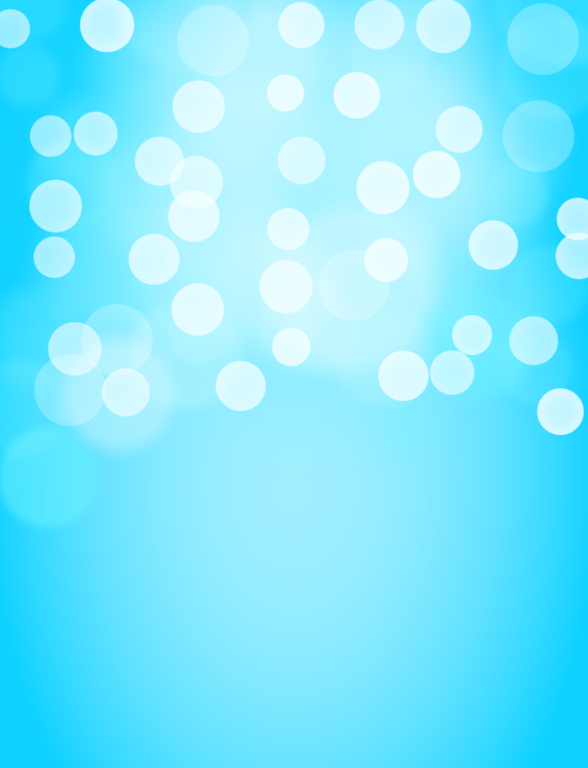
This background is drawn by a Shadertoy shader. Its source:

```glsl
// Draws a bright cyan backdrop with an arch of soft glows and pale bokeh discs.

const vec3 DEEP_CYAN = vec3(0.06, 0.82, 1.0);
const vec3 PALE_CYAN = vec3(0.63, 0.935, 1.0);
const vec3 AQUA = vec3(0.43, 0.95, 1.0);
const vec3 ICE = vec3(0.86, 0.98, 1.0);
const vec3 WHITE = vec3(0.97, 1.0, 1.0);

float hash(float n, float seed) {
    return fract(sin(n * 127.1 + seed * 311.7) * 43758.5);
}

// Round mask whose rim fades over the given width.
float disc(vec2 p, vec2 center, float radius, float fade) {
    return 1.0 - smoothstep(radius - fade, radius, length(p - center));
}

vec3 addGlow(vec3 base, vec2 p, vec2 center, float radius, float softness, vec3 tint, float alpha) {
    return mix(base, tint, alpha * disc(p, center, radius, radius * softness));
}

// Jittered grid cell, bent so the lower boundary forms an arch.
vec2 archPoint(int index, int columns, int rows, float aspect, float seed) {
    float n = float(index);
    float column = float(index % columns);
    float row = float(index / columns);
    float x = (column + mix(0.1, 0.9, hash(n, seed))) / float(columns);
    float side = 2.0 * x - 1.0;
    float lowest = 0.48 - 0.1 * side * side;
    float height = (row + mix(0.15, 0.85, hash(n, seed + 1.0))) / float(rows);
    return vec2(x * aspect, mix(lowest, 1.0, height));
}

// Broad plateau of light that falls off quickly near the borders.
vec3 backdrop(vec2 p, float aspect) {
    vec2 offset = (p - vec2(0.5 * aspect, 0.39)) / vec2(0.52 * aspect, 0.62);
    return mix(PALE_CYAN, DEEP_CYAN, min(dot(offset, offset), 1.0));
}

// Broad light masses that shape the arch.
vec3 broadGlows(vec3 color, vec2 p, float aspect) {
    vec2 q = vec2(p.x - 0.5 * aspect, p.y);
    color = addGlow(color, q, vec2(0.0, 0.76), 0.42, 0.75, AQUA, 0.45);
    color = addGlow(color, q, vec2(-0.05, 0.92), 0.23, 0.85, ICE, 0.70);
    color = addGlow(color, q, vec2(0.16, 0.93), 0.18, 0.85, ICE, 0.50);
    color = addGlow(color, q, vec2(-0.09, 0.73), 0.21, 0.80, ICE, 0.55);
    color = addGlow(color, q, vec2(0.17, 0.77), 0.20, 0.80, ICE, 0.60);
    color = addGlow(color, q, vec2(0.08, 0.625), 0.135, 0.40, ICE, 0.60);
    color = addGlow(color, q, vec2(-0.03, 0.62), 0.110, 0.60, ICE, 0.40);
    color = addGlow(color, q, vec2(0.24, 0.55), 0.085, 0.35, AQUA, 0.45);
    color = addGlow(color, q, vec2(-0.14, 0.54), 0.085, 0.30, ICE, 0.30);
    color = addGlow(color, q, vec2(-0.23, 0.487), 0.092, 0.40, ICE, 0.45);
    color = addGlow(color, q, vec2(-0.32, 0.378), 0.074, 0.25, AQUA, 0.50);
    color = addGlow(color, q, vec2(0.14, 0.44), 0.080, 1.00, AQUA, 0.20);
    return color;
}

// Overlapping translucent glows, whiter toward the middle.
vec3 scatteredGlows(vec3 color, vec2 p, float aspect) {
    for (int i = 0; i < 35; i++) {
        float n = float(i);
        vec2 center = archPoint(i, 5, 7, aspect, 3.0);
        center.y += 0.04;
        float side = 2.0 * center.x / aspect - 1.0;
        float middle = exp(-2.0 * side * side);
        float radius = mix(0.05, 0.105, hash(n, 6.0));
        float softness = mix(0.2, 0.8, hash(n, 7.0));
        vec3 tint = mix(AQUA, ICE, middle);
        color = addGlow(color, p, center, radius, softness, tint, mix(0.15, 0.32, hash(n, 8.0)));
    }
    return color;
}

// Crisp bokeh discs; the occasional large one is fainter.
vec3 bokehDiscs(vec3 color, vec2 p, float aspect, float pixel) {
    for (int i = 0; i < 42; i++) {
        float n = float(i);
        vec2 center = archPoint(i, 7, 6, aspect, 12.0);
        float large = step(0.93, hash(n, 15.0));
        float radius = mix(mix(0.025, 0.037, hash(n, 16.0)), 0.048, large);
        float alpha = mix(mix(0.55, 0.85, hash(n, 17.0)), 0.28, large);
        float rim = 0.9 + 0.1 * smoothstep(0.3, 1.0, length(p - center) / radius);
        color = mix(color, WHITE, alpha * rim * disc(p, center, radius, 2.0 * pixel));
    }
    return color;
}

void mainImage(out vec4 fragColor, in vec2 fragCoord) {
    float pixel = 1.0 / iResolution.y;
    float aspect = iResolution.x * pixel;
    vec2 p = fragCoord * pixel;

    vec3 color = backdrop(p, aspect);
    color = broadGlows(color, p, aspect);
    color = scatteredGlows(color, p, aspect);
    color = bokehDiscs(color, p, aspect, pixel);
    fragColor = vec4(color, 1.0);
}
```
